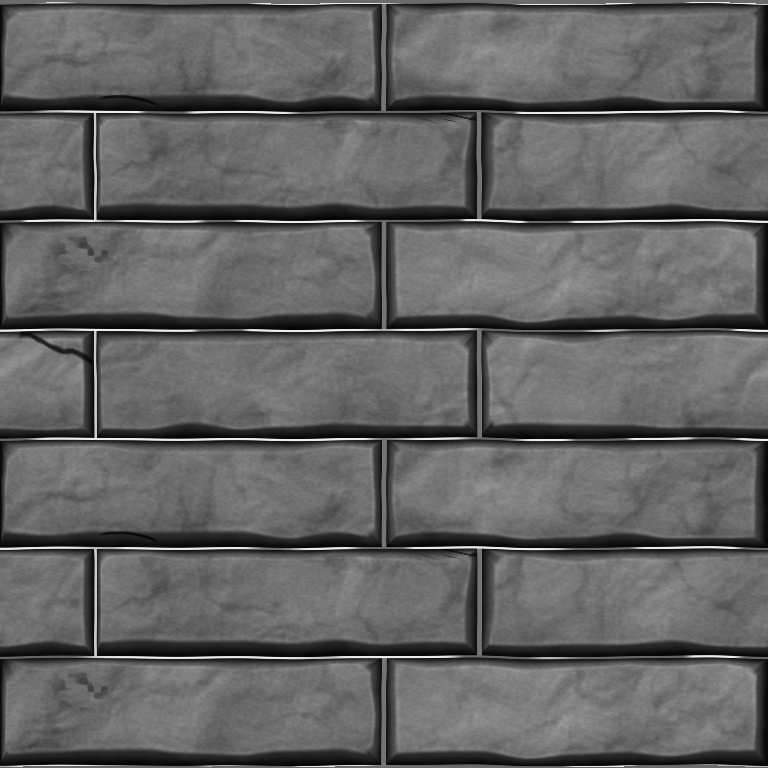
A Shadertoy shader for this texture map:

```glsl
float hash(vec2 p) {
    vec3 q = fract(p.xyx * vec3(0.1031, 0.103, 0.0973));
    q += dot(q, q.yzx + 33.33);
    return fract((q.x + q.y) * q.z);
}

float noise(vec2 p) {
    vec2 i = floor(p), f = fract(p);
    f = f * f * (3.0 - 2.0 * f);
    return mix(mix(hash(i), hash(i + vec2(1, 0)), f.x),
               mix(hash(i + vec2(0, 1)), hash(i + vec2(1, 1)), f.x), f.y);
}

float fbm(vec2 p) {
    float sum = 0.0, amp = 0.5;
    for (int i = 0; i < 5; i++) {
        sum += amp * noise(p);
        p = mat2(1.6, 1.2, -1.2, 1.6) * p + 7.3;
        amp *= 0.48;
    }
    return sum;
}

// Chiselled relief: warped lumps with soft creases
float relief(vec2 p) {
    p += 0.045 * vec2(noise(p * 17.0), noise(p * 17.0 + 40.0));
    float lumps = fbm(p * vec2(13.0, 16.0));
    return lumps + 0.5 * abs(fbm(p * 11.0 + 20.0) - 0.48);
}

float segmentDistance(vec2 p, vec2 a, vec2 b) {
    vec2 d = b - a;
    return length(p - a - d * clamp(dot(p - a, d) / dot(d, d), 0.0, 1.0));
}

// Bevel width that wanders along an edge
float bevel(float along, float width, float seed) {
    return width * (0.65 + 0.7 * noise(vec2(along * 16.0, seed)));
}

void mainImage(out vec4 fragColor, in vec2 fragCoord) {
    vec2 uv = fragCoord / iResolution.xy;
    float aa = 1.0 / iResolution.y;

    // Running bond: seven courses, two bricks across, four-course cycle
    const vec2 size = vec2(0.5, 0.142);
    float wave = 0.003 * (noise(vec2(uv.x * 13.0, 3.0)) - 0.5);
    float depth = (1.0 - uv.y - 0.004 + wave) / size.y;
    float course = floor(depth);
    float shifted = mod(course, 2.0);
    float across = (uv.x - 0.124 * shifted) / size.x;
    across += 0.003 * (noise(vec2(uv.y * 30.0, 9.0)) - 0.5);
    vec2 id = vec2(mod(floor(across), 2.0), mod(course, 4.0));
    vec2 p = vec2(fract(across), 1.0 - fract(depth)) * size;
    float seed = 17.0 * id.x + 31.0 * id.y + 5.0;

    // Distance to each side, measured in bevel widths
    float left = p.x, right = size.x - p.x, bottom = p.y, top = size.y - p.y;
    float l = left / bevel(p.y, mix(0.007, 0.016, id.x), seed);
    float r = right / bevel(p.y, 0.017, seed + 3.0);
    float b = bottom / bevel(p.x, 0.018, seed + 6.0);
    float t = top / bevel(p.x, 0.012, seed + 9.0);
    float side = min(l, r), flat_ = min(b, t);
    vec2 corner = step(size * 0.5, p);
    float cut = 0.02 + 0.024 * hash(id * 4.0 + corner + 2.0);
    float inset = min(min(side, flat_), (min(left, right) + min(bottom, top)) / cut);

    // Stone face lit from the upper left
    vec2 q = p + id * vec2(3.1, 1.7) + 2.0;
    float h = relief(q);
    float slope = h - relief(q + vec2(-0.004, 0.006));
    float face = 0.455 + 0.5 * slope + 0.16 * (fbm(q * 9.0 + 11.0) - 0.48);
    face += 0.02 * (hash(id + 8.0) - 0.5) + 0.02 * id.x * (1.0 - shifted);
    face -= 0.09 * smoothstep(0.06, 0.0, abs(fbm(q * 10.0) - 0.5)) * noise(q * 23.0);
    face -= 0.07 * smoothstep(0.05, 0.0, bottom - 0.01);

    // Pitted patch on one brick of the cycle
    float pits = smoothstep(0.06, 0.01, length((p - vec2(0.11, 0.1)) * vec2(1.0, 1.6)));
    pits *= float(id == vec2(0, 2));
    face -= 0.16 * pits * smoothstep(0.45, 0.7, noise(q * 110.0));

    // Bevels: pale above, dark at the sides, almost black below
    float sideTone = l < r ? 0.27 : 0.21;
    float flatTone = b < t ? 0.14 : 0.33;
    float tone = mix(sideTone, flatTone, smoothstep(-0.15, 0.15, side - flat_));
    tone *= mix(0.15, 1.15, smoothstep(0.0, 0.9, inset));
    tone += 0.06 * (fbm(q * vec2(50.0, 70.0)) - 0.48);
    float shade = mix(tone, face, smoothstep(0.78, 1.1, inset));
    shade += 0.035 * smoothstep(0.25, 0.0, abs(inset - 1.15));

    // Cracks: a slanting split, a curved chip and splintered corner
    float jitter = 0.006 * (noise(p * 70.0) - 0.5);
    float split = segmentDistance(p + jitter, vec2(0.405, 0.138), vec2(0.497, 0.1));
    shade *= 1.0 - 0.75 * float(id == vec2(1, 3)) * smoothstep(0.006, 0.001, split);
    float arc = abs(p.y - 0.02 + 4.0 * (p.x - 0.155) * (p.x - 0.155));
    float span = smoothstep(0.125, 0.14, p.x) * smoothstep(0.215, 0.195, p.x);
    shade *= 1.0 - 0.75 * float(id == vec2(0, 0)) * span * smoothstep(0.0028, 0.0008, arc);
    float splinter = smoothstep(0.5, 0.7, noise(vec2(p.x * 30.0, p.y * 380.0 + p.x * 90.0)));
    splinter *= smoothstep(0.41, 0.44, p.x) * smoothstep(0.018, 0.01, top);
    shade *= 1.0 - 0.6 * float(id == vec2(0, 1)) * splinter;

    // Fine grain
    shade += 0.045 * (noise(uv * vec2(260.0, 380.0)) - 0.5) * smoothstep(0.1, 0.4, shade);

    // Upright joints alternate between wide mortar and a hairline
    bool wide = (left < right) == (id.x > 0.5);
    float jointWidth = wide ? 0.0024 : 0.001;
    float jointTone = wide ? 0.46 : mix(0.04, 0.8, shifted);
    float upright = smoothstep(jointWidth + aa, jointWidth, min(left, right));
    shade = mix(shade, jointTone, upright);

    // Bright, broken bed joints
    float line = floor(depth + 0.5);
    float glint = smoothstep(0.3, 0.55, noise(vec2(uv.x * 14.0, line * 5.0)));
    float bed = smoothstep(0.0008 + aa, 0.0008, min(bottom, top));
    shade = mix(shade, mix(0.4, 0.92, glint), bed);
    if (course < 0.0 || course > 6.0) shade = 0.42;

    fragColor = vec4(vec3(clamp(shade, 0.0, 1.0)), 1.0);
}
```
